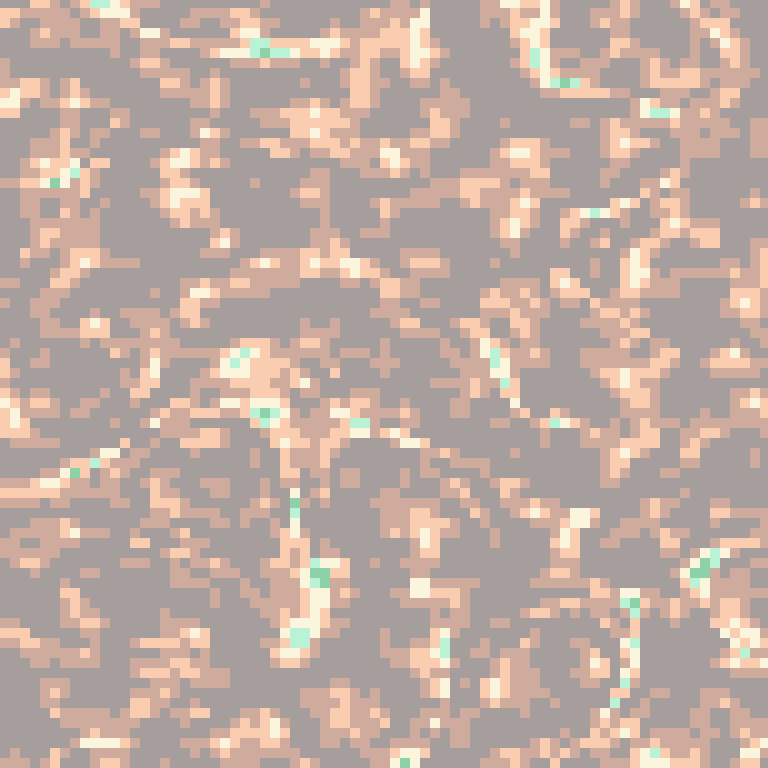
Give the GLSL for this texture, as a WebGL 2 fragment shader.

```glsl
#version 300 es
precision highp float;

#define CELLS 76.8
#define WAVES 16
#define RIDGE_WIDTH 0.22
#define RIDGE_HEIGHT 2.6
#define ROSE_LEVEL 0.2
#define PEACH_LEVEL 1.2
#define CREAM_LEVEL 2.1
#define MINT_LEVEL 3.15
#define GREEN_LEVEL 4.1

const float PI = 3.14159265;
const vec3 GREY = vec3(0.65, 0.62, 0.61);
const vec3 ROSE = vec3(0.81, 0.67, 0.62);
const vec3 PEACH = vec3(0.98, 0.80, 0.69);
const vec3 CREAM = vec3(0.99, 0.96, 0.87);
const vec3 MINT = vec3(0.73, 0.95, 0.84);
const vec3 GREEN = vec3(0.55, 0.82, 0.66);

uniform vec2 u_resolution;
out vec4 fragColor;

vec3 hash32(vec2 p) {
    vec3 q = fract(vec3(p.xyx) * vec3(0.1031, 0.1030, 0.0973));
    q += dot(q, q.yxz + 33.33);
    return fract((q.xxy + q.yzz) * q.zyx);
}

// Sum of plane waves in spread directions: near Gaussian, unit variance.
float waveField(vec2 p, float seed, float lowFreq, float highFreq) {
    float sum = 0.0;
    for (int i = 0; i < WAVES; i++) {
        vec3 h = hash32(vec2(float(i) + 1.7, seed * 17.3));
        float angle = PI * (float(i) + h.x) / float(WAVES);
        float freq = mix(lowFreq, highFreq, h.y);
        vec2 dir = vec2(cos(angle), sin(angle));
        sum += cos(2.0 * PI * (freq * dot(p, dir) + h.z));
    }
    return sum * sqrt(2.0 / float(WAVES));
}

// Patches, streaks along the contours, and broken bright filaments.
float heightAt(vec2 p) {
    float patches = waveField(p, 3.0, 5.0, 13.0);
    float grain = waveField(p, 4.0, 14.0, 30.0);
    float contour = waveField(p, 1.0, 2.0, 4.2) + 0.08 * patches;
    float gate = waveField(p, 2.0, 1.5, 3.5);

    float streaks = cos(5.0 * contour + 3.0 * gate);
    float offset = contour / RIDGE_WIDTH;
    float ridge = exp(-offset * offset) * smoothstep(-0.4, 0.4, gate);
    return 0.72 * patches + 0.48 * grain + 0.7 * streaks + RIDGE_HEIGHT * ridge;
}

vec3 palette(float height) {
    vec3 color = mix(GREY, ROSE, step(ROSE_LEVEL, height));
    color = mix(color, PEACH, step(PEACH_LEVEL, height));
    color = mix(color, CREAM, step(CREAM_LEVEL, height));
    color = mix(color, MINT, step(MINT_LEVEL, height));
    return mix(color, GREEN, step(GREEN_LEVEL, height));
}

void main() {
    // Four samples per pixel smooth the edges of the square cells.
    vec3 color = vec3(0.0);
    for (int i = 0; i < 4; i++) {
        vec2 jitter = vec2(i % 2, i / 2) * 0.5 - 0.25;
        vec2 uv = (gl_FragCoord.xy + jitter) / u_resolution.y;
        vec2 cellCenter = (floor(uv * CELLS) + 0.5) / CELLS;
        color += palette(heightAt(cellCenter));
    }
    fragColor = vec4(color * 0.25, 1.0);
}
```
